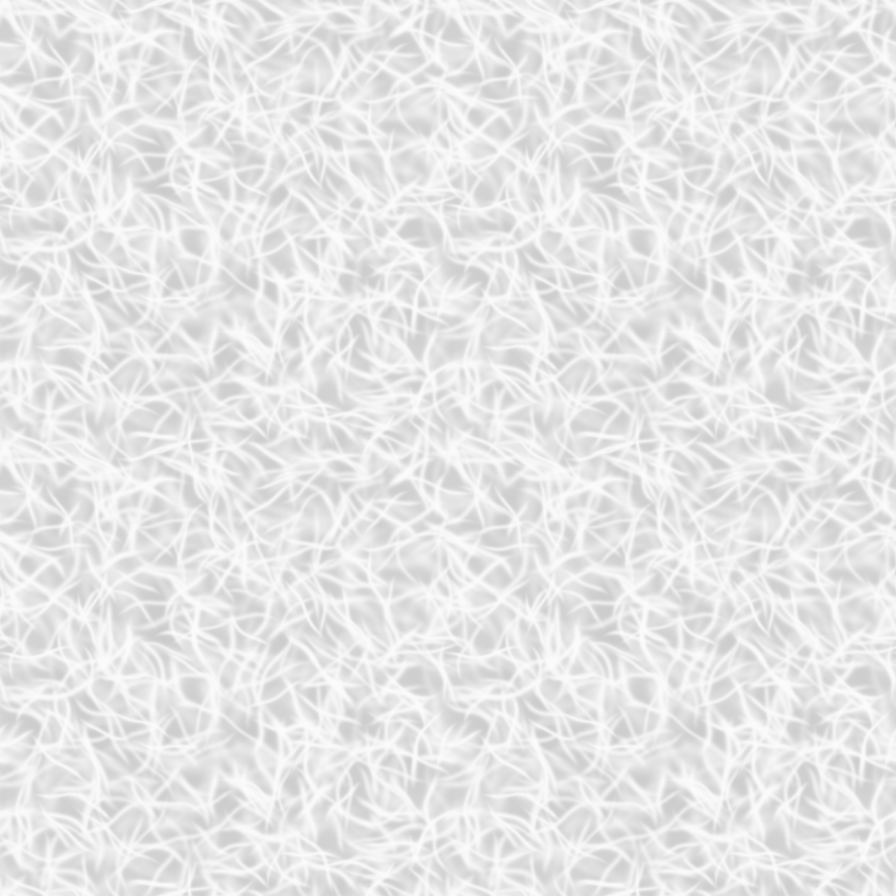
Write a Shadertoy shader that draws this texture.

```glsl
// Integer hash: three values from 0 to 1
vec3 hash3(vec3 cell) {
    uvec3 v = uvec3(cell) * 1664525u + 1013904223u;
    for (int i = 0; i < 2; i++) {
        v.x += v.y * v.z;
        v.y += v.z * v.x;
        v.z += v.x * v.y;
        v ^= v >> 16u;
    }
    return vec3(v & 65535u) / 65535.0;
}

// Smooth noise that wraps after "count" cells
float wrappedNoise(vec2 p, float count) {
    vec2 cell = floor(p), f = fract(p);
    f = f * f * (3.0 - 2.0 * f);
    vec2 a = mod(cell, count), b = mod(cell + 1.0, count);
    float low = mix(hash3(vec3(a, 90)).x, hash3(vec3(b.x, a.y, 90)).x, f.x);
    float high = mix(hash3(vec3(a.x, b.y, 90)).x, hash3(vec3(b, 90)).x, f.x);
    return mix(low, high, f.y);
}

// One curved strand with tapered ends, centred on the origin
float strand(vec2 p, vec3 shape, float angle, float width) {
    float c = cos(angle), s = sin(angle);
    p = vec2(c * p.x + s * p.y, c * p.y - s * p.x);
    float halfLength = mix(0.6, 0.92, shape.x);
    float bend = 0.9 * (shape.y - 0.5);
    float slope = 2.0 * bend * p.x;
    float wave = 0.035 * sin(6.0 * p.x + 6.28 * shape.z);
    float d = (p.y - bend * p.x * p.x - wave) / sqrt(1.0 + slope * slope);
    float taper = 1.0 - smoothstep(0.45, 1.0, abs(p.x) / halfLength);
    d /= width * mix(0.65, 1.0, taper);
    return exp(-d * d) * taper;
}

// Light left uncovered by a wrapped layer with one strand per cell
float layerGaps(vec2 tile, float count, float layer, float width, float opacity) {
    vec2 p = tile * count;
    vec2 home = floor(p);
    float gaps = 1.0;
    for (int y = -1; y <= 1; y++)
    for (int x = -1; x <= 1; x++) {
        vec2 cell = home + vec2(x, y);
        vec2 id = mod(cell, count);
        vec3 place = hash3(vec3(id, layer));
        vec3 shape = hash3(vec3(id, layer + 40.0));
        // Directions lean gently towards the falling diagonal
        float turn = 2.0 * place.z - 1.0;
        float angle = -0.85 + 1.57 * turn * (0.7 + 0.3 * abs(turn));
        float size = width * count * mix(0.7, 1.3, fract(shape.x * 7.3));
        float strength = opacity * mix(0.7, 1.2, fract(shape.y * 9.7));
        gaps *= 1.0 - strength * strand(p - cell - place.xy, shape, angle, size);
    }
    return gaps;
}

void mainImage(out vec4 fragColor, in vec2 fragCoord) {
    // The web repeats twice along each axis
    vec2 tile = fract(2.0 * fragCoord / iResolution.xy);

    // Faint haze behind the strands
    float gaps = 1.0 - 0.2 * wrappedNoise(tile * 14.0, 14.0);

    // Soft, wide strands at the back, then crisp ones in front
    for (int i = 0; i < 10; i++) {
        bool soft = i < 4;
        float count = 7.0 + float((i * 3) % 5);
        gaps *= layerGaps(tile, count, float(i), soft ? 0.013 : 0.0066, soft ? 0.32 : 0.75);
    }

    float shade = mix(0.985, 0.795, gaps);
    fragColor = vec4(vec3(shade), 1.0);
}
```
